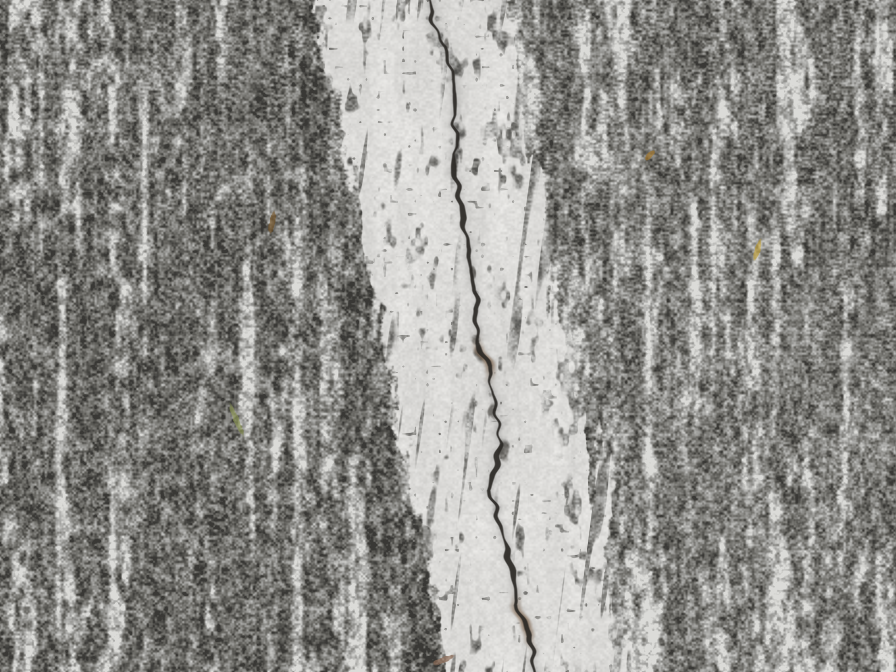
Write a Shadertoy shader that draws this texture.

```glsl
// Broom-finished concrete crossed by a worn, pale painted band with a crack.
// Stretched value noise makes the streaks and wear; a noise-warped polyline
// makes the crack; a few tinted ellipses make the fallen leaf scraps.

#define BASE_TONE 0.435
#define GRAIN_FREQ 190.0
#define GRAIN_GAIN 0.62
#define STREAK_GAIN 0.33
#define BAND_SLOPE 0.20
#define BAND_LEFT 0.468
#define BAND_RIGHT 0.747
#define EDGE_RAGGED 0.042
#define CRACK_WIDTH 0.0032
#define PAINT vec3(0.865, 0.862, 0.852)
#define CRACK_DARK vec3(0.17, 0.16, 0.145)

// Crack joints: x, and depth measured from the top edge
const vec2 CRACK[17] = vec2[17](
    vec2(0.634, -0.01), vec2(0.646, 0.035), vec2(0.665, 0.07), vec2(0.675, 0.14),
    vec2(0.679, 0.26), vec2(0.688, 0.33), vec2(0.705, 0.40), vec2(0.712, 0.51),
    vec2(0.727, 0.545), vec2(0.736, 0.59), vec2(0.743, 0.66), vec2(0.729, 0.73),
    vec2(0.743, 0.78), vec2(0.764, 0.85), vec2(0.769, 0.90), vec2(0.790, 0.946),
    vec2(0.799, 1.01));

// Chipped hollows beside the crack: x, depth, radius
const vec3 CHIPS[5] = vec3[5](
    vec3(0.668, 0.066, 0.010), vec3(0.708, 0.405, 0.008), vec3(0.714, 0.525, 0.013),
    vec3(0.734, 0.610, 0.012), vec3(0.748, 0.670, 0.014));

// Leaf scraps: x, y, tilt, half length
const vec4 LEAVES[5] = vec4[5](
    vec4(0.967, 0.769, 0.8, 0.010), vec4(0.405, 0.670, 0.2, 0.018),
    vec4(1.127, 0.627, 0.3, 0.017), vec4(0.352, 0.375, -0.4, 0.025),
    vec4(0.660, 0.018, 1.2, 0.017));
const vec3 LEAF_TINT[5] = vec3[5](
    vec3(0.60, 0.46, 0.22), vec3(0.46, 0.36, 0.22), vec3(0.72, 0.62, 0.30),
    vec3(0.53, 0.56, 0.36), vec3(0.56, 0.45, 0.38));

// Long broom ridges: x, y of middle, half length
const vec3 RIDGES[6] = vec3[6](
    vec3(0.062, 0.78, 0.20), vec3(0.088, 0.24, 0.24), vec3(0.215, 0.70, 0.18),
    vec3(0.428, 0.80, 0.25), vec3(1.062, 0.72, 0.32), vec3(0.965, 0.50, 0.25));

float hash(vec2 cell) {
    return fract(sin(dot(cell, vec2(127.1, 311.7))) * 43758.5453);
}

float noise(vec2 p) {
    vec2 i = floor(p), f = fract(p);
    f = f * f * (3.0 - 2.0 * f);
    return mix(mix(hash(i), hash(i + vec2(1, 0)), f.x),
               mix(hash(i + vec2(0, 1)), hash(i + vec2(1, 1)), f.x), f.y);
}

float segment(vec2 p, vec2 a, vec2 b) {
    vec2 ab = b - a;
    return length(p - a - ab * clamp(dot(p - a, ab) / dot(ab, ab), 0.0, 1.0));
}

// Bare surface: grain, flecks and vertical ridges
vec3 concrete(vec2 p, float grain, float fromLeft) {
    float fleck = noise(p * vec2(120.0, 42.0) + 7.0);
    float column = noise(p * vec2(54.0, 2.2) + 31.0);
    float broken = noise(p * vec2(95.0, 13.0) + 53.0);
    float streak = smoothstep(0.48, 0.82, 0.5 * column + 0.35 * broken + 0.2 * fleck);
    for (int i = 0; i < 6; i++) {
        vec2 d = abs(p - RIDGES[i].xy);
        float ridge = exp(-pow(d.x / 0.005, 2.0)) * smoothstep(RIDGES[i].z, 0.6 * RIDGES[i].z, d.y);
        streak = max(streak, ridge * smoothstep(0.15, 0.6, broken + 0.2 * fleck));
    }
    float side = smoothstep(0.55, 0.85, p.x);
    float shade = exp(-pow((fromLeft + 0.035) / 0.045, 2.0));
    float tone = BASE_TONE + 0.035 * side + 0.05 * (noise(p * 4.0) - 0.5) - 0.07 * shade;
    tone += GRAIN_GAIN * (grain - 0.5) + 0.24 * (fleck - 0.5);
    tone += STREAK_GAIN * streak * (1.0 - 0.6 * shade);
    tone = clamp(tone, 0.22, 0.86);
    return tone * mix(vec3(1.01, 1.0, 0.95), vec3(1.0, 1.0, 0.985), smoothstep(0.3, 0.7, tone));
}

void mainImage(out vec4 fragColor, in vec2 fragCoord) {
    float px = 1.0 / iResolution.y;
    vec2 p = fragCoord * px;
    float depth = 1.0 - p.y;
    float grain = 0.55 * noise(p * GRAIN_FREQ) + 0.45 * noise(p * GRAIN_FREQ * 1.7 + 19.0);

    // Painted band with ragged, vertically torn edges
    float tear = noise(p * vec2(75.0, 11.0) + 3.0) + 0.5 * noise(p * vec2(130.0, 50.0)) - 0.75;
    float fromLeft = p.x - BAND_LEFT - BAND_SLOPE * depth;
    float fromRight = BAND_RIGHT + BAND_SLOPE * depth - p.x;
    float inside = min(fromLeft + 0.7 * EDGE_RAGGED * tear, fromRight + 1.2 * EDGE_RAGGED * tear);
    float band = smoothstep(-0.005, 0.006, inside + 0.008 * (grain - 0.5));

    // Wear: slanted scratches, worn patches and pits, stronger at the right edge
    float scratch = noise(vec2((p.x - 0.13 * p.y) * 95.0, p.y * 8.0) + 71.0);
    float patchy = 0.6 * noise(p * vec2(48.0, 20.0) + 11.0) + 0.4 * noise(p * vec2(140.0, 75.0));
    float ragged = 0.12 * smoothstep(0.09, 0.0, fromRight) + 0.06 * smoothstep(0.05, 0.0, fromLeft);
    float wear = 0.75 * smoothstep(0.80, 0.93, scratch + ragged);
    wear = max(wear, 0.8 * smoothstep(0.67, 0.82, patchy + ragged));
    wear = max(wear, 0.6 * smoothstep(0.86, 0.95, noise(p * 110.0 + 5.0)));
    vec3 paint = PAINT + 0.10 * (grain - 0.5) + 0.05 * (noise(p * vec2(35.0, 9.0)) - 0.5);
    vec3 bare = concrete(p, grain, fromLeft);
    vec3 color = mix(bare, mix(paint, 0.9 * bare, wear), band);

    // Crack with chips and a rusty fill
    vec2 q = vec2(p.x, depth);
    q.x += 0.009 * (noise(vec2(depth * 65.0, 2.0)) - 0.5);
    float dist = 1.0, chip = 0.0;
    for (int i = 0; i < 16; i++) dist = min(dist, segment(q, CRACK[i], CRACK[i + 1]));
    for (int i = 0; i < 5; i++) {
        float r = length((q - CHIPS[i].xy) * vec2(1.5, 0.8)) + 0.012 * (patchy - 0.5);
        chip = max(chip, smoothstep(CHIPS[i].z, 0.4 * CHIPS[i].z, r));
    }
    float width = CRACK_WIDTH * (0.35 + 1.1 * noise(vec2(depth * 40.0, 9.0)));
    float rust = exp(-pow((depth - 0.535) / 0.022, 2.0)) + exp(-pow((depth - 0.925) / 0.03, 2.0));
    color = mix(color, vec3(0.36, 0.35, 0.33) + 0.3 * (grain - 0.5), 0.75 * chip);
    color *= 1.0 - 0.22 * exp(-dist / 0.006);
    color = mix(color, vec3(0.48, 0.37, 0.27), 0.65 * rust * smoothstep(0.011, 0.003, dist));
    color = mix(color, CRACK_DARK, 0.92 * smoothstep(width + px, width - px, dist));

    // Leaf scraps
    for (int i = 0; i < 5; i++) {
        vec2 d = p - LEAVES[i].xy;
        float c = cos(LEAVES[i].z), s = sin(LEAVES[i].z);
        d = vec2(c * d.x - s * d.y, s * d.x + c * d.y);
        float leaf = length(d / vec2(0.0045, LEAVES[i].w)) + 0.5 * (grain - 0.5);
        color = mix(color, LEAF_TINT[i] + 0.2 * (grain - 0.5), 0.85 * smoothstep(1.1, 0.75, leaf));
    }
    fragColor = vec4(clamp(color, 0.0, 1.0), 1.0);
}
```
